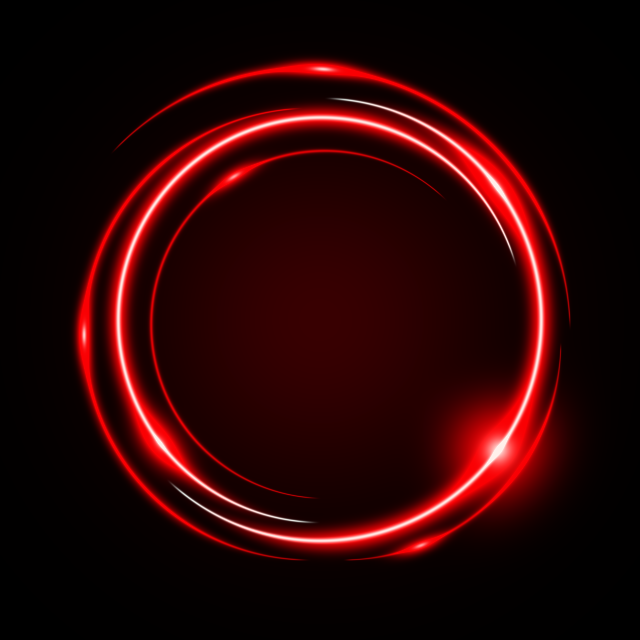
Reproduce this background procedurally as a WebGL 1 fragment shader.

```glsl
precision highp float;
// Glowing red rings on black: six tapered, slightly off-centre arcs with
// gaussian cores and halos, plus flares that bend along the same circles.
// Red and white light are summed separately over a soft radial backdrop.

uniform vec2 u_resolution;

#define BACKDROP_LEVEL 0.225
#define BACKDROP_SPREAD 0.285
#define TAPER_SHARE 0.5
#define TIP_WIDTH 0.4
#define FLARE_CORE 0.27
#define RED vec3(0.98, 0.0, 0.012)
#define WHITE vec3(0.1, 0.96, 0.93)

// Circles: centre x, centre y, radius.
const vec3 TOP_RING = vec3(0.4775, 0.4796, 0.4133);
const vec3 LEFT_RING = vec3(0.4844, 0.4779, 0.3529);
const vec3 MAIN_RING = vec3(0.5013, 0.5, 0.3164);
const vec3 RIGHT_RING = vec3(0.5, 0.5007, 0.3457);
const vec3 INNER_RING = vec3(0.5078, 0.4928, 0.2715);
const vec3 LOWER_RING = vec3(0.5352, 0.4661, 0.3411);

float bell(float x) {
  return exp(-x * x);
}

// Signed angle in degrees from a heading, and distance from the circle.
vec2 ringCoords(vec2 p, vec3 ring, float heading) {
  vec2 q = p - ring.xy;
  float turn = degrees(atan(q.y, q.x)) - heading;
  return vec2(mod(turn + 180.0, 360.0) - 180.0, length(q) - ring.z);
}

// span: middle angle and half sweep; width: core and halo;
// gain: red core, red halo, white core. Returns red and white light.
vec2 arc(vec2 p, vec3 ring, vec2 span, vec2 width, vec3 gain) {
  vec2 rc = ringCoords(p, ring, span.x);
  float inside = clamp(1.0 - abs(rc.x) / span.y, 0.0, 1.0);
  float taper = smoothstep(0.0, TAPER_SHARE, inside);
  float fade = smoothstep(0.0, 0.06, inside);
  vec2 w = width * mix(TIP_WIDTH, 1.0, taper);
  float core = bell(rc.y / max(w.x, 0.7 / min(u_resolution.x, u_resolution.y)));
  float halo = taper * bell(rc.y / w.y);
  return fade * vec2(core * gain.x + halo * gain.y, core * gain.z);
}

// size: reach along and across the circle; heat: white at the heart.
vec2 flare(vec2 p, vec3 ring, float heading, vec2 size, float heat) {
  vec2 rc = ringCoords(p, ring, heading);
  vec2 d = vec2(radians(rc.x) * ring.z, rc.y) / size;
  float reach = length(d);
  return vec2(bell(reach), heat * bell(reach / FLARE_CORE));
}

void main() {
  float side = min(u_resolution.x, u_resolution.y);
  vec2 p = (gl_FragCoord.xy - 0.5 * u_resolution) / side + 0.5;

  // Thin red arcs
  vec3 redGain = vec3(0.6, 0.5, 0.0);
  vec2 light = arc(p, TOP_RING, vec2(69.0, 68.7), vec2(0.003, 0.0085), redGain);
  light += arc(p, LEFT_RING, vec2(181.0, 89.5), vec2(0.003, 0.0095), redGain);
  light += arc(p, INNER_RING, vec2(157.0, 112.0), vec2(0.0024, 0.005), vec3(0.6, 0.2, 0.0));
  light += arc(p, LOWER_RING, vec2(-45.0, 45.0), vec2(0.0024, 0.006), vec3(0.5, 0.25, 0.0));

  // White-hot arcs
  vec3 hotGain = vec3(0.7, 0.95, 0.95);
  light += arc(p, MAIN_RING, vec2(142.4, 127.6), vec2(0.0036, 0.0155), hotGain);
  light += arc(p, RIGHT_RING, vec2(-22.5, 111.5), vec2(0.0038, 0.0175), hotGain);

  // Flares
  light += flare(p, TOP_RING, 86.2, vec2(0.06, 0.012), 0.85);
  light += flare(p, LEFT_RING, 180.2, vec2(0.055, 0.0115), 0.85);
  light += flare(p, MAIN_RING, 217.5, vec2(0.05, 0.027), 0.45);
  light += flare(p, RIGHT_RING, 37.0, vec2(0.075, 0.025), 0.55);
  light += flare(p, RIGHT_RING, -36.2, vec2(0.078, 0.072), 0.85);
  light += flare(p, INNER_RING, 121.6, vec2(0.04, 0.0115), 0.65);
  light += flare(p, LOWER_RING, -69.0, vec2(0.038, 0.011), 0.65);

  // Backdrop and final mix
  float backdrop = BACKDROP_LEVEL * bell(length(p - 0.5) / BACKDROP_SPREAD);
  vec3 color = RED * min(light.x + backdrop, 1.0) + WHITE * min(light.y, 0.98);
  gl_FragColor = vec4(clamp(color, 0.0, 1.0), 1.0);
}
```
